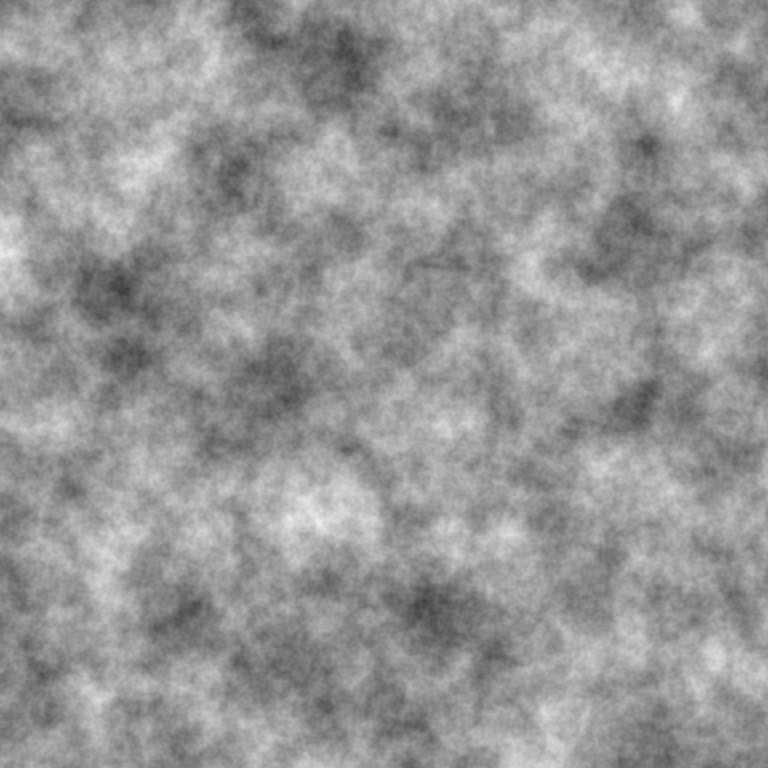
Give the GLSL for this texture, as a Shadertoy shader.

```glsl
// Soft grey cloud texture: layered gradient noise from broad patches to fine mottling.

const float TAU = 6.2831853;
const float MEAN_GREY = 0.582;
const float CONTRAST = 0.308;
const float BASE_CELLS = 5.3;   // cells of the broadest layer across the canvas
const float LACUNARITY = 1.95;  // growth in frequency per layer
const float GAIN = 0.735;       // fall in strength per layer
const int LAYERS = 6;

// Integer hash of a lattice cell, from 0 to 1
float hashCell(ivec2 cell, uint seed) {
    uvec2 q = uvec2(cell) * uvec2(1597u, 3812u) + seed * 7919u;
    uint h = (q.x ^ (q.y << 8)) * 74761u + q.y * 9277u;
    h = (h ^ (h >> 15)) * 73244475u;
    h = (h ^ (h >> 13)) * 73244475u;
    h ^= h >> 16;
    return float(h & 65535u) / 65536.0;
}

// Contribution of one lattice corner: a slope in a random direction
float cornerSlope(ivec2 cell, vec2 offset, uint seed) {
    float angle = TAU * hashCell(cell, seed);
    return dot(vec2(cos(angle), sin(angle)), offset);
}

// Gradient noise centred on zero
float gradientNoise(vec2 p, uint seed) {
    ivec2 cell = ivec2(floor(p));
    vec2 f = fract(p);
    vec2 blend = f * f * f * (f * (f * 6.0 - 15.0) + 10.0);
    float a = cornerSlope(cell, f, seed);
    float b = cornerSlope(cell + ivec2(1, 0), f - vec2(1.0, 0.0), seed);
    float c = cornerSlope(cell + ivec2(0, 1), f - vec2(0.0, 1.0), seed);
    float d = cornerSlope(cell + ivec2(1, 1), f - vec2(1.0, 1.0), seed);
    return mix(mix(a, b, blend.x), mix(c, d, blend.x), blend.y);
}

// Sum of layers, each turned to hide the lattice
float layeredNoise(vec2 p, float cells, float gain) {
    mat2 turn = mat2(0.8, 0.6, -0.6, 0.8);
    float sum = 0.0;
    float strength = 1.0;
    p *= cells;
    for (int i = 0; i < LAYERS; i++) {
        sum += strength * gradientNoise(p, uint(i) + 3u);
        p = turn * p * LACUNARITY + 0.37;
        strength *= gain;
    }
    return sum;
}

void mainImage(out vec4 fragColor, in vec2 fragCoord) {
    vec2 uv = fragCoord / iResolution.y;
    float clouds = layeredNoise(uv + 0.13, BASE_CELLS, GAIN);
    float grey = clamp(MEAN_GREY + CONTRAST * clouds, 0.0, 1.0);
    fragColor = vec4(vec3(grey), 1.0);
}
```
